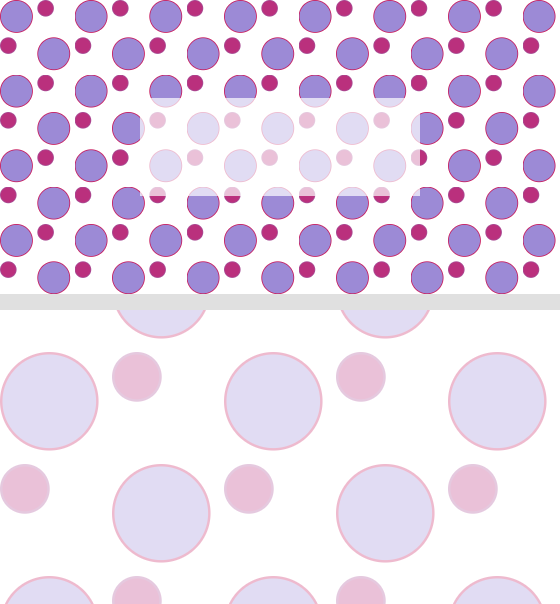
Top: the whole. Bottom: its middle third, enlarged.
This pattern is drawn by a Shadertoy shader. Its source:

```glsl
// Checkerboard of large violet and small magenta dots under a translucent white panel
#define CELLS_ACROSS 15.0
#define BIG_RADIUS 0.440
#define SMALL_RADIUS 0.222
#define RIM_WIDTH 0.022
#define VIOLET vec3(0.61, 0.54, 0.84)
#define MAGENTA vec3(0.73, 0.19, 0.49)
#define BIG_RIM vec3(0.78, 0.10, 0.36)
#define SMALL_RIM vec3(0.66, 0.30, 0.58)
#define PANEL_MIN vec2(0.25, 0.3333)
#define PANEL_MAX vec2(0.75, 0.6667)
#define PANEL_OPACITY 0.7

// Coverage of the region where the signed distance is negative
float coverage(float dist, float pixel) {
    return clamp(0.5 - dist / pixel, 0.0, 1.0);
}

float boxDistance(vec2 p, vec2 halfSize) {
    vec2 d = abs(p) - halfSize;
    return length(max(d, 0.0)) + min(max(d.x, d.y), 0.0);
}

vec3 dotPattern(vec2 p, float pixel) {
    vec2 cell = floor(p);
    bool isSmall = mod(cell.x + cell.y, 2.0) > 0.5;
    float radius = isSmall ? SMALL_RADIUS : BIG_RADIUS;
    vec3 fill = isSmall ? MAGENTA : VIOLET;
    vec3 rim = isSmall ? SMALL_RIM : BIG_RIM;

    // Each dot touches the top and left sides of its cell
    float dist = length(fract(p) - radius) - radius;
    vec3 ink = mix(rim, fill, coverage(dist + RIM_WIDTH, pixel));
    return mix(vec3(1.0), ink, coverage(dist, pixel));
}

void mainImage(out vec4 fragColor, in vec2 fragCoord) {
    float pixel = CELLS_ACROSS / iResolution.x;
    vec2 size = iResolution.xy * pixel;
    // Cell units, measured from the top left corner
    vec2 p = vec2(fragCoord.x, iResolution.y - fragCoord.y) * pixel;
    vec3 color = dotPattern(p, pixel);

    // Translucent panel
    vec2 center = 0.5 * (PANEL_MIN + PANEL_MAX) * size;
    vec2 halfSize = 0.5 * (PANEL_MAX - PANEL_MIN) * size;
    float panel = coverage(boxDistance(p - center, halfSize), pixel);
    color = mix(color, vec3(1.0), PANEL_OPACITY * panel);

    fragColor = vec4(color, 1.0);
}
```
